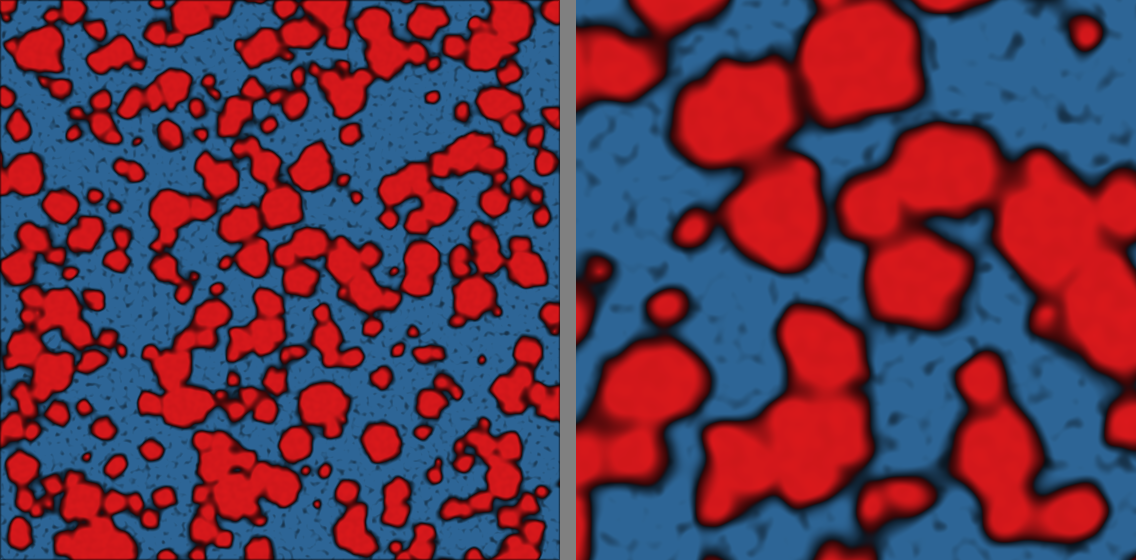
Left: the whole. Right: its middle third, enlarged.
This pattern is drawn by a Shadertoy shader. Its source:

```glsl
// Draws irregular red droplets with soft dark rims on a speckled blue ground.

vec3 hash3(vec2 cell) {
    vec3 q = fract(vec3(cell.xyx) * vec3(0.1031, 0.1030, 0.0973));
    q += dot(q, q.yxz + 33.33);
    return fract((q.xxy + q.yzz) * q.zyx);
}

float gradientDot(vec2 cell, vec2 offset) {
    float angle = 6.2832 * hash3(cell + 57.0).x;
    return dot(vec2(cos(angle), sin(angle)), offset);
}

// Gradient noise, roughly -0.7 to 0.7
float gradientNoise(vec2 p) {
    vec2 i = floor(p), f = fract(p);
    vec2 u = f * f * f * (f * (f * 6.0 - 15.0) + 10.0);
    float low = mix(gradientDot(i, f),
                    gradientDot(i + vec2(1, 0), f - vec2(1, 0)), u.x);
    float high = mix(gradientDot(i + vec2(0, 1), f - vec2(0, 1)),
                     gradientDot(i + vec2(1, 1), f - vec2(1, 1)), u.x);
    return mix(low, high, u.y);
}

// Summed falloff of discs scattered over a jittered grid
float discLayer(vec2 p, float cells, float share, float rMin, float rMax, float seed) {
    vec2 home = floor(p * cells);
    float sum = 0.0;
    for (int y = -1; y <= 1; y++)
    for (int x = -1; x <= 1; x++) {
        vec2 cell = home + vec2(x, y);
        vec3 rnd = hash3(cell + seed);
        vec3 pick = hash3(cell + seed + 211.0);
        float radius = mix(rMin, rMax, pick.y);
        float d = length(p - (cell + rnd.xy) / cells) - radius;
        sum += step(pick.x, share) * exp2(-230.0 * d);
    }
    return sum;
}

// Signed distance to the merged droplets, negative inside
float dropletDistance(vec2 p) {
    p += 0.008 * vec2(gradientNoise(p * 24.0), gradientNoise(p * 24.0 + 40.0));
    float sum = exp2(-25.0);
    sum += discLayer(p, 12.0, 0.43, 0.022, 0.037, 11.0);
    sum += discLayer(p, 21.0, 0.54, 0.011, 0.022, 83.0);
    sum += discLayer(p, 27.0, 0.13, 0.005, 0.010, 149.0);
    return -log2(sum) / 230.0 + 0.006 * gradientNoise(p * 48.0 + 9.0);
}

void mainImage(out vec4 fragColor, in vec2 fragCoord) {
    vec2 p = fragCoord / iResolution.y;
    float d = dropletDistance(p);

    // Blue ground with small soft dark flecks
    vec2 turned = mat2(0.8, 0.6, -0.6, 0.8) * p;
    float fleck = gradientNoise(p * 78.0 + 3.0) + 0.7 * gradientNoise(turned * 105.0 + 17.0);
    vec3 blue = vec3(0.178, 0.398, 0.588);
    blue *= 1.0 - 0.5 * smoothstep(0.08, 0.9, fleck);
    blue *= mix(0.2, 1.0, smoothstep(-0.001, 0.0062, d));

    // Red body, darkening towards its rim
    vec3 red = vec3(0.83, 0.092, 0.105) * (1.0 + 0.04 * fleck);
    red *= mix(0.2, 1.0, smoothstep(-0.001, 0.0082, -d));

    float soft = max(0.001, 0.6 / iResolution.y);
    vec3 color = mix(red, blue, smoothstep(-soft, soft, d));

    // Thin shade along the canvas border
    vec2 inset = min(p, iResolution.xy / iResolution.y - p);
    color *= mix(0.5, 1.0, smoothstep(0.0, 0.004, min(inset.x, inset.y)));
    fragColor = vec4(color, 1.0);
}
```
